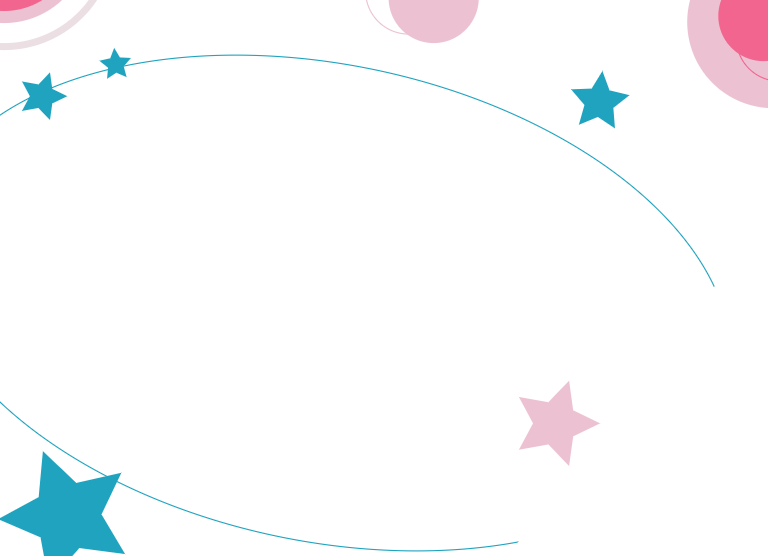
Write a WebGL 2 fragment shader that draws this background.

```glsl
#version 300 es
precision highp float;

uniform vec2 u_resolution;
out vec4 outColor;

const float PI = 3.14159265;
const float LINE_WIDTH = 0.002;

const vec3 WHITE = vec3(1.0);
const vec3 TEAL = vec3(0.12, 0.64, 0.75);
const vec3 BLUSH = vec3(0.925, 0.76, 0.825);
const vec3 ROSE = vec3(0.95, 0.395, 0.56);
const vec3 MIST = vec3(0.92, 0.875, 0.89);

// Teal stars: centre, tip radius, rotation
const vec4 TEAL_STARS[4] = vec4[4](
    vec4(0.208, 0.884, 0.030, 1.658),
    vec4(0.076, 0.827, 0.045, 0.0),
    vec4(1.078, 0.817, 0.0555, 0.215),
    vec4(0.121, 0.072, 0.1245, 0.674));

float circleDistance(vec2 p, vec2 center, float radius) {
    return length(p - center) - radius;
}

float strokeDistance(float dist, float width) {
    return abs(dist) - 0.5 * width;
}

// Five-pointed star, folded into one half sector
float starDistance(vec2 p, vec2 center, float radius, float rotation) {
    vec2 d = p - center;
    float halfSector = PI / 5.0;
    float angle = atan(d.y, d.x) - rotation + halfSector;
    angle = abs(mod(angle, 2.0 * halfSector) - halfSector);
    vec2 folded = length(d) * vec2(cos(angle), sin(angle));
    vec2 tip = vec2(radius, 0.0);
    vec2 notch = 0.495 * radius * vec2(cos(halfSector), sin(halfSector));
    vec2 edge = notch - tip;
    return dot(folded - tip, normalize(vec2(edge.y, -edge.x)));
}

// First-order distance to a tilted ellipse
float ellipseDistance(vec2 p, vec2 center, vec2 axes, float tilt) {
    float c = cos(tilt), s = sin(tilt);
    vec2 d = p - center;
    d = vec2(c * d.x + s * d.y, c * d.y - s * d.x);
    float f = length(d / axes);
    return f * (f - 1.0) / max(length(d / (axes * axes)), 1e-4);
}

// Negative on the left of the line from a to b
float sideDistance(vec2 p, vec2 a, vec2 b) {
    vec2 along = normalize(b - a);
    return dot(p - a, vec2(along.y, -along.x));
}

vec3 paint(vec3 base, vec3 color, float dist, float pixel) {
    return mix(base, color, clamp(0.5 - dist / pixel, 0.0, 1.0));
}

void main() {
    // Canvas height is one unit
    vec2 p = gl_FragCoord.xy / u_resolution.y;
    float pixel = 1.0 / u_resolution.y;
    vec3 color = WHITE;

    // Open elliptical arc
    float arc = ellipseDistance(p, vec2(0.5865, 0.455), vec2(0.739, 0.4286), -0.2054);
    float gap = sideDistance(p, vec2(0.9315, 0.0252), vec2(1.2847, 0.4847));
    color = paint(color, TEAL, max(strokeDistance(arc, LINE_WIDTH), gap), pixel);

    // Concentric rings, upper left
    float target = circleDistance(p, vec2(0.0072, 1.1108), 0.0);
    color = paint(color, MIST, strokeDistance(target - 0.1946, 0.0126), pixel);
    color = paint(color, BLUSH, target - 0.1523, pixel);
    color = paint(color, ROSE, target - 0.1306, pixel);

    // Disc and thin ring, upper middle
    float ring = circleDistance(p, vec2(0.735, 1.0162), 0.0775);
    color = paint(color, BLUSH, strokeDistance(ring, LINE_WIDTH), pixel);
    color = paint(color, BLUSH, circleDistance(p, vec2(0.780, 1.0036), 0.0811), pixel);

    // Layered discs and thin ring, upper right
    color = paint(color, BLUSH, circleDistance(p, vec2(1.391, 0.9604), 0.155), pixel);
    ring = circleDistance(p, vec2(1.4018, 0.9315), 0.0775);
    color = paint(color, ROSE, strokeDistance(ring, LINE_WIDTH), pixel);
    color = paint(color, ROSE, circleDistance(p, vec2(1.373, 0.9712), 0.0811), pixel);

    // Stars
    for (int i = 0; i < 4; i++) {
        vec4 star = TEAL_STARS[i];
        color = paint(color, TEAL, starDistance(p, star.xy, star.z, star.w), pixel);
    }
    color = paint(color, BLUSH, starDistance(p, vec2(0.9986, 0.2386), 0.0807, 0.0), pixel);

    outColor = vec4(color, 1.0);
}
```
